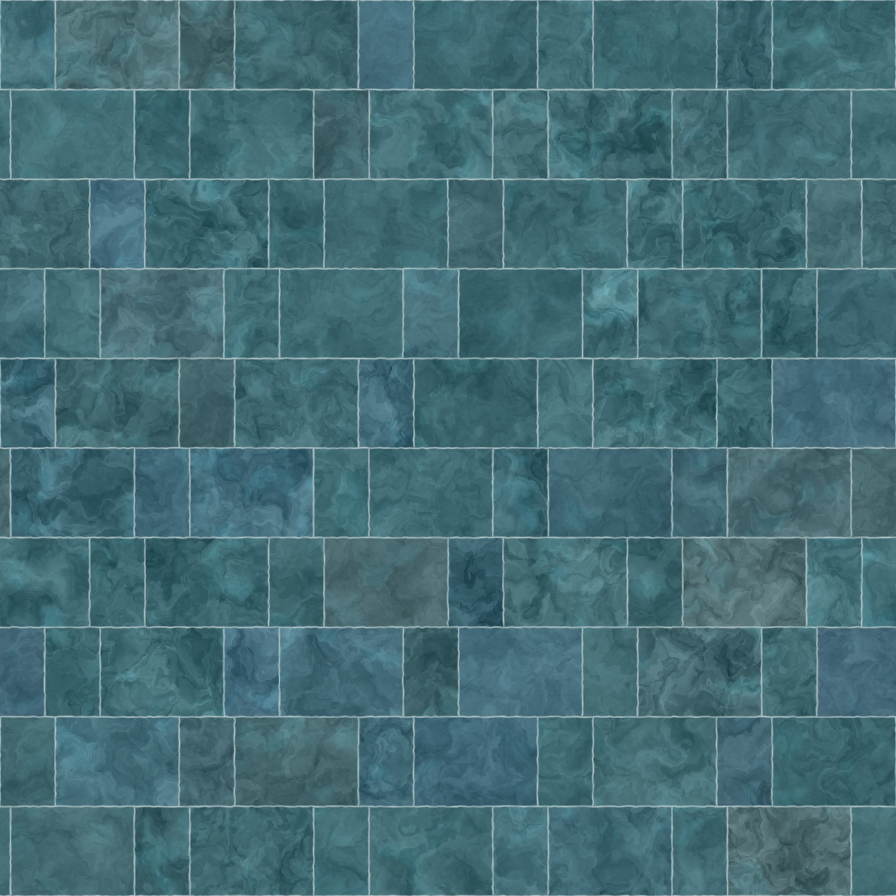
This texture is drawn by a three.js fragment shader. Its source:

```glsl
// Teal stone tiles, alternating narrow and wide, in stepped courses with thin pale joints.
#define ROWS 10.0
#define PAIRS 5.0          // narrow + wide pairs across
#define SPLIT 0.309        // narrow share of a pair
#define STEP 0.25          // shift of each course, in pairs
#define JOINT 0.0016       // joint width
#define SOFT 0.0018        // edge smoothing width
#define WOBBLE 0.0011      // raggedness of the joints
#define TILE_TONE 0.055    // brightness range between tiles
#define CLOUD 0.17         // strength of soft mottling
#define WASH 0.030         // strength of hard-edged stains
#define GRAIN 0.022        // strength of fine grain

varying vec2 vUv;

float hash(vec2 p) {
  return fract(sin(dot(p, vec2(127.1, 311.7))) * 43758.5453);
}

float noise(vec2 p) {
  vec2 i = floor(p);
  vec2 f = fract(p);
  f = f * f * (3.0 - 2.0 * f);
  return mix(mix(hash(i), hash(i + vec2(1.0, 0.0)), f.x),
             mix(hash(i + vec2(0.0, 1.0)), hash(i + 1.0), f.x), f.y);
}

float fbm(vec2 p) {
  float sum = 0.0;
  float amp = 0.533;
  for (int i = 0; i < 4; i++) {
    sum += amp * noise(p);
    p = mat2(1.6, 1.2, -1.2, 1.6) * p + 7.3;
    amp *= 0.5;
  }
  return sum;
}

// Share of a joint seen through the smoothing width, at distance d
float jointCover(float d) {
  float lo = max(d - 0.5 * SOFT, -0.5 * JOINT);
  float hi = min(d + 0.5 * SOFT, 0.5 * JOINT);
  return clamp((hi - lo) / SOFT, 0.0, 1.0);
}

// Overlapping stains: crisp on one side, fading on the other
float washes(vec2 p, vec2 warp, vec2 seed) {
  float sum = 0.0;
  for (int i = 0; i < 5; i++) {
    float k = float(i);
    float n = fbm(p * (17.0 + 6.0 * k) + warp * 2.2 + seed + 19.0 * k);
    float stain = smoothstep(0.47, 0.495, n) * (1.0 - smoothstep(0.5, 0.76, n));
    float side = mod(k, 2.0) < 0.5 ? -1.0 : 1.0;
    sum += side * (stain - 0.3) * (0.4 + 1.1 * hash(seed + k));
  }
  return sum;
}

void main() {
  // Ragged position, measured down from the top
  vec2 pos = vec2(vUv.x, 1.0 - vUv.y);
  pos += WOBBLE * (vec2(noise(vUv * 210.0), noise(vUv * 210.0 + 53.0)) - 0.5);

  // Course, pair and tile
  float row = floor(pos.y * ROWS);
  float across = pos.x * PAIRS + row * STEP;
  float pair = floor(across);
  float f = across - pair;
  float wide = step(SPLIT, f);
  vec2 id = vec2(mod(pair, PAIRS) * 2.0 + wide, mod(row, ROWS));

  // Distance to the nearest joint on each axis
  float left = wide * SPLIT;
  float right = mix(SPLIT, 1.0, wide);
  float dx = min(f - left, right - f) / PAIRS;
  float fy = fract(pos.y * ROWS);
  float dy = min(fy, 1.0 - fy) / ROWS;

  // Stone pattern, separate for every tile
  vec2 local = vec2((f - left) / PAIRS, fy / ROWS);
  vec2 seed = 90.0 * vec2(hash(id + 3.1), hash(id + 8.7));
  vec2 warp = vec2(fbm(local * 26.0 + seed), fbm(local * 26.0 + seed + 37.0)) - 0.5;
  float cloud = fbm(local * 24.0 + warp * 1.5 + seed + 61.0);
  float bloom = smoothstep(0.54, 0.78, fbm(local * 32.0 + warp + seed + 83.0));
  float contrast = 0.65 + 0.7 * hash(id + 21.3);

  // Tile colour: mostly teal, now and then greyer or bluer
  vec3 teal = vec3(0.243, 0.410, 0.440);
  vec3 grey = vec3(0.310, 0.410, 0.425);
  vec3 blue = vec3(0.265, 0.415, 0.490);
  vec3 stone = mix(teal, grey, 0.9 * pow(hash(id + 14.9), 4.0));
  stone = mix(stone, blue, 0.8 * pow(hash(id + 32.6), 5.0));

  // Tone, stains, pale blooms and grain
  float tone = TILE_TONE * (hash(id + 5.5) - 0.5);
  tone += contrast * (CLOUD * (cloud - 0.5) + WASH * washes(local, warp, seed));
  tone += GRAIN * (noise(vUv * 380.0) - 0.5);
  stone += tone * vec3(0.92, 1.0, 1.0);
  stone += contrast * bloom * vec3(0.025, 0.060, 0.065);

  // Joints, unevenly worn
  vec3 grout = vec3(0.69, 0.77, 0.78);
  float wear = 0.75 + 0.4 * noise(vUv * 130.0 + 17.0);
  float joint = max(jointCover(dx), jointCover(dy)) * wear;
  gl_FragColor = vec4(mix(stone, grout, clamp(joint, 0.0, 1.0)), 1.0);
}
```
